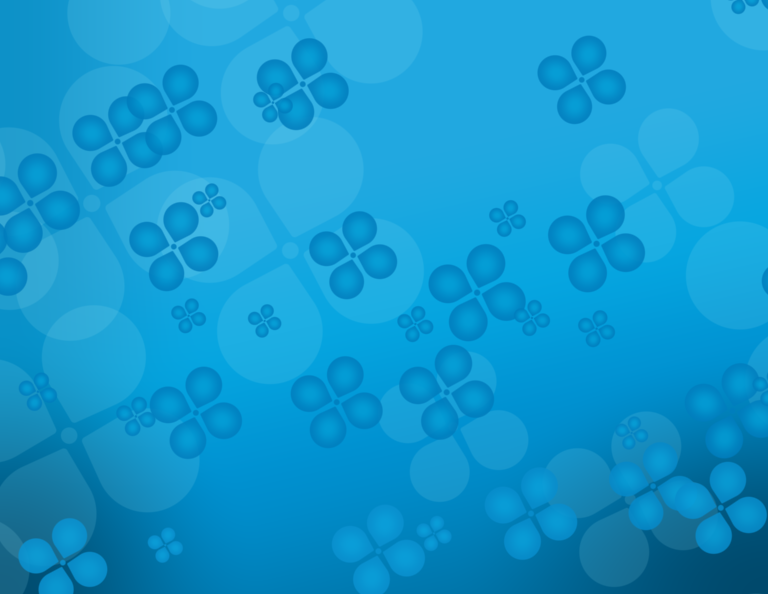
Reproduce this pattern procedurally as a Shadertoy shader.

```glsl
// Scattered four-petal flowers, pale and deep blue, over a shaded blue gradient.

float hash(vec2 p) {
    return fract(sin(dot(p, vec2(127.1, 311.7))) * 43758.5453);
}

// Signed distance to a teardrop petal; its tip is at the origin, its cap up +y.
float petalDistance(vec2 p) {
    const float tipRadius = 0.03, capRadius = 0.38, span = 0.47;
    float b = (tipRadius - capRadius) / span;
    float a = sqrt(1.0 - b * b);
    float k = dot(p, vec2(-b, a));
    if (k < 0.0) return length(p) - tipRadius;
    if (k > a * span) return length(p - vec2(0.0, span)) - capRadius;
    return dot(p, vec2(a, b)) - tipRadius;
}

// Flower of radius 1: x is the signed distance, y runs from petal middle to rim.
vec2 flower(vec2 p) {
    vec2 q = abs(p);
    vec2 folded = vec2(min(q.x, q.y), max(q.x, q.y));
    float petals = petalDistance(folded - vec2(0.0, 0.13));
    float heart = length(p) - 0.06;
    float rim = length((folded - vec2(0.0, 0.57)) * vec2(1.0, 0.9)) / 0.39;
    return vec2(min(petals, heart), rim);
}

// Paints one layer of flowers on a jittered grid.
void scatter(inout vec3 color, vec2 p, float cell, float chance, float radius, float seed, bool pale) {
    vec2 home = floor(p / cell);
    for (int j = -1; j <= 1; j++) {
        for (int i = -1; i <= 1; i++) {
            vec2 id = home + vec2(i, j);
            vec2 key = id + seed;
            if (hash(key + 7.3) > chance) continue;

            vec2 jitter = vec2(hash(key), hash(key + 31.7)) - 0.5;
            vec2 center = (id + 0.5 + 0.75 * jitter) * cell;
            float size = radius * (0.88 + 0.18 * hash(key + 13.1));
            float angle = 0.27 + 0.08 * (hash(key + 5.9) - 0.5);
            float c = cos(angle), s = sin(angle);
            vec2 shape = flower(mat2(c, s, -s, c) * (p - center) / size);

            float edge = 1.0 / (iResolution.y * size);
            float mask = 1.0 - smoothstep(-edge, edge, shape.x);
            if (pale) {
                color = mix(color, vec3(0.58, 0.88, 0.94), 0.15 * mask);
            } else {
                // Petals deepen toward the rim and glow low on the canvas.
                vec3 petal = mix(vec3(0.01, 0.61, 0.83), vec3(0.0, 0.49, 0.74),
                                 smoothstep(0.1, 1.0, shape.y));
                float glow = 1.0 - smoothstep(0.05, 0.35, center.y);
                petal = mix(petal, vec3(0.08, 0.65, 0.89), 0.5 * glow);
                color = mix(color, petal, 0.88 * mask);
            }
        }
    }
}

// Slanted gradient with a shaded left side and dark lower corners.
vec3 background(vec2 uv) {
    float t = uv.y - 0.3 * (uv.x - 0.5);
    vec3 color = mix(vec3(0.0, 0.42, 0.61), vec3(0.0, 0.57, 0.82), smoothstep(-0.2, 0.3, t));
    color = mix(color, vec3(0.02, 0.65, 0.88), smoothstep(0.22, 0.5, t));
    color = mix(color, vec3(0.13, 0.66, 0.88), smoothstep(0.42, 0.75, t));
    color = mix(color, vec3(0.0, 0.51, 0.72), 0.6 * (1.0 - smoothstep(0.0, 0.28, uv.x)));

    float left = 1.0 - smoothstep(0.0, 0.45, length(uv * vec2(1.3, 1.0)));
    float right = 1.0 - smoothstep(0.0, 0.42, length(uv - vec2(1.0, 0.0)));
    return mix(color, vec3(0.0, 0.27, 0.4), 0.9 * max(left, right));
}

void mainImage(out vec4 fragColor, in vec2 fragCoord) {
    vec2 p = fragCoord / iResolution.y;
    vec3 color = background(fragCoord / iResolution.xy);

    // Large ghost flowers first, then the solid ones.
    scatter(color, p, 0.43, 0.8, 0.24, 3.0, true);
    scatter(color, p, 0.42, 0.5, 0.15, 19.0, true);
    scatter(color, p, 0.235, 0.7, 0.082, 41.0, false);
    scatter(color, p, 0.19, 0.62, 0.033, 67.0, false);

    fragColor = vec4(color, 1.0);
}
```
